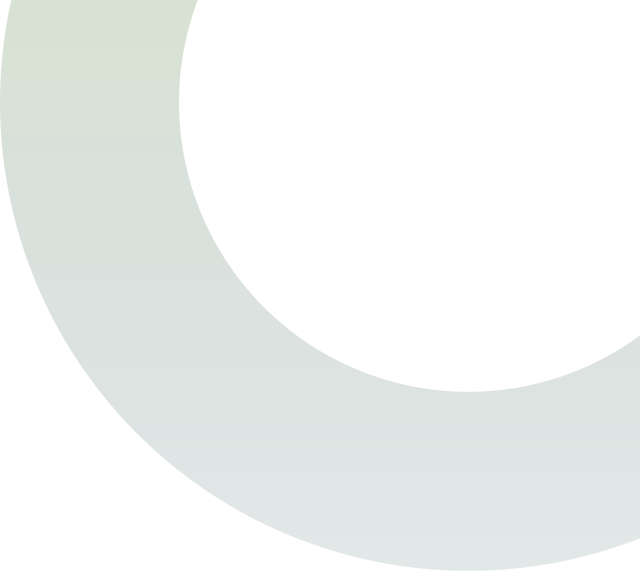
A Shadertoy shader for this background:

```glsl
const vec3 PAPER = vec3(1.0);
const vec3 SAGE = vec3(0.847, 0.888, 0.831);
const vec3 MIST = vec3(0.849, 0.882, 0.861);
const vec3 SILVER = vec3(0.862, 0.886, 0.878);
const vec3 ICE = vec3(0.890, 0.914, 0.914);

// Signed distance to a ring given by its inner and outer radius
float ringDistance(vec2 p, vec2 center, float inner, float outer) {
    float middle = 0.5 * (inner + outer);
    return abs(length(p - center) - middle) - 0.5 * (outer - inner);
}

// Coverage of a shape, softened over about one pixel
float coverage(float dist, float pixel) {
    return 1.0 - smoothstep(-0.7 * pixel, 0.7 * pixel, dist);
}

// Vertical tint, from cool at the bottom to green at the top
vec3 ringTint(float height) {
    vec3 tint = mix(ICE, SILVER, smoothstep(-0.1, 0.46, height));
    tint = mix(tint, MIST, smoothstep(0.44, 0.62, height));
    return mix(tint, SAGE, smoothstep(0.6, 0.98, height));
}

void mainImage(out vec4 fragColor, in vec2 fragCoord) {
    // Canvas height is one unit
    float pixel = 1.0 / iResolution.y;
    vec2 p = fragCoord * pixel;

    // Large ring cropped by the top and right borders
    vec2 center = vec2(0.8188, 0.8208);
    float dist = ringDistance(p, center, 0.5058, 0.8188);

    vec3 color = mix(PAPER, ringTint(p.y), coverage(dist, pixel));
    fragColor = vec4(color, 1.0);
}
```
